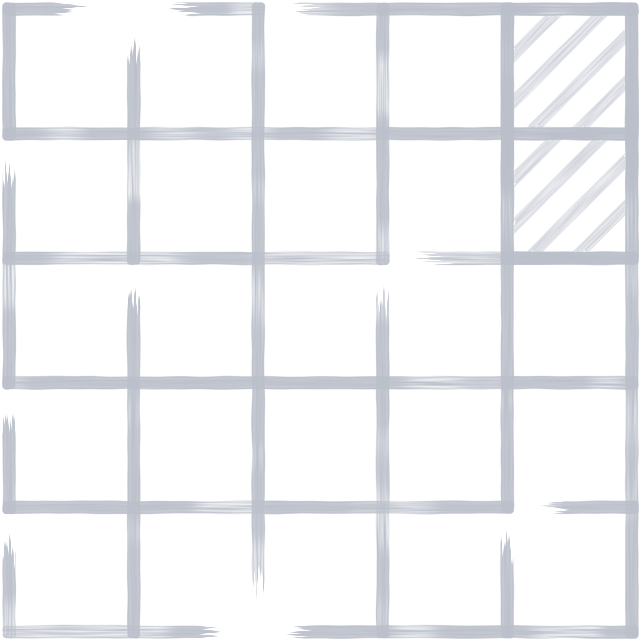
This pattern is drawn by a Shadertoy shader. Its source:

```glsl
// Hand-brushed five by five grid with frayed gaps, dry bristle streaks and two hatched cells.

const float MARGIN = 0.0143;      // canvas edge to first line centre
const float PITCH = 0.1946;       // distance between line centres
const float HALF_WIDTH = 0.052;   // the rest is measured in cells
const float CORNER = 0.03;
const float HATCH_STEP = 0.373;
const vec3 PAPER = vec3(1.0);
const vec3 INK = vec3(0.73, 0.75, 0.79);

// Strokes as (line, from, to), counted from the top left; fractional ends are frayed.
const int STROKES = 14;
const vec3 ACROSS[STROKES] = vec3[STROKES](
    vec3(0, 0, 0.66), vec3(0, 1.23, 2), vec3(0, 2.23, 5), vec3(1, 0, 5),
    vec3(2, 0, 3), vec3(2, 3.24, 5), vec3(3, 0, 5), vec3(4, 0, 4),
    vec3(4, 4.24, 5), vec3(5, 0, 1.73), vec3(5, 2.17, 5),
    vec3(0, 4, 5), vec3(1, 4, 5), vec3(2, 4, 5));
const vec3 DOWN[STROKES] = vec3[STROKES](
    vec3(0, 0, 1), vec3(0, 1.17, 3), vec3(0, 3.17, 4), vec3(0, 4.17, 5),
    vec3(1, 0.2, 2), vec3(1, 2.17, 5), vec3(2, 0, 4.74), vec3(3, 0, 2),
    vec3(3, 2.19, 5), vec3(4, 0, 4), vec3(4, 4.17, 5), vec3(5, 0, 5),
    vec3(4, 0, 2), vec3(5, 0, 2));

vec2 gradient(vec2 cell) {
    float h = fract(sin(dot(cell, vec2(127.1, 311.7))) * 43758.5);
    return vec2(cos(6.2832 * h), sin(6.2832 * h));
}

float gradientNoise(vec2 p) {
    vec2 i = floor(p), f = p - i;
    vec2 u = f * f * f * (f * (f * 6.0 - 15.0) + 10.0);
    vec2 e = vec2(1, 0);
    return mix(mix(dot(gradient(i), f), dot(gradient(i + e), f - e), u.x),
               mix(dot(gradient(i + e.yx), f - e.yx), dot(gradient(i + e.xx), f - e.xx), u.x), u.y);
}

float roundedBox(vec2 p, vec2 halfSize, float radius) {
    vec2 d = abs(p) - halfSize + radius;
    return length(max(d, 0.0)) + min(max(d.x, d.y), 0.0) - radius;
}

float frayed(float end) {
    return step(0.01, abs(end - round(end)));
}

// Ink coverage of one stroke; p.x runs along it, p.y across.
float brushStroke(vec2 p, vec3 stroke, float seed, float aa) {
    float along = p.x, side = p.y - stroke.x;
    float middle = 0.5 * (stroke.y + stroke.z);
    float halfLength = 0.5 * (stroke.z - stroke.y) + HALF_WIDTH;
    float d = roundedBox(vec2(along - middle, side), vec2(halfLength, HALF_WIDTH), CORNER);
    if (d > 0.03) return 0.0;
    d += 0.009 * gradientNoise(vec2(along * 4.0 + seed, seed + sign(side) * 3.3));

    // Bristles leave the paper at different lengths
    float fibre = clamp(0.5 + gradientNoise(vec2(seed, side * 55.0 + seed)), 0.0, 1.0);
    float trim = 0.3 * fibre - 0.04 + 0.7 * abs(side);
    float startMask = smoothstep(0.0, 0.06, along - stroke.y - trim);
    float endMask = smoothstep(0.0, 0.06, stroke.z - trim - along);
    float ends = mix(1.0, startMask, frayed(stroke.y)) * mix(1.0, endMask, frayed(stroke.z));

    // Dry stretches show streaks and a faint rim
    float dry = smoothstep(0.02, 0.3, gradientNoise(vec2(along * 1.4 + seed, seed * 3.7)));
    float bristle = gradientNoise(vec2(along * 2.0 + seed, side * 65.0 + seed * 9.0));
    float density = mix(0.93 + 0.12 * bristle, 0.62 + 0.7 * bristle, dry);
    float groove = 1.0 - smoothstep(0.0, 0.012, abs(d + 0.02));
    density *= 1.0 - groove * (0.08 + 0.2 * dry);
    return clamp(density, 0.0, 1.0) * ends * smoothstep(aa, -aa, d);
}

// Four diagonal dry strokes inside a unit cell.
float hatching(vec2 p, float seed, float aa) {
    float diagonal = (p.x + p.y) / HATCH_STEP - 1.126;
    float index = clamp(round(diagonal), 0.0, 3.0);
    float side = (diagonal - index) * HATCH_STEP * 0.7071;
    float bristle = gradientNoise(vec2((p.x - p.y) * 2.0 + seed, side * 60.0 + index * 7.3 + seed));
    float inside = roundedBox(p - 0.5, vec2(0.455), 0.01) + 0.05 * max(bristle, 0.0);
    float stripe = abs(side) - 0.046 + 0.008 * bristle;
    return (0.48 + 0.35 * bristle) * smoothstep(aa, -aa, stripe) * smoothstep(aa, -aa, inside);
}

void mainImage(out vec4 fragColor, in vec2 fragCoord) {
    vec2 uv = fragCoord / iResolution.xy;
    vec2 p = (vec2(uv.x, 1.0 - uv.y) - MARGIN) / PITCH;
    float aa = 0.8 / (PITCH * iResolution.y);
    vec3 color = PAPER;

    // Hatched cells at the top right
    for (int row = 0; row < 2; row++) {
        vec2 corner = vec2(4, row);
        color = mix(color, INK, hatching(p - corner, 2.4 + float(row) * 5.3, aa));
    }

    // Overlapping strokes build up the grid
    for (int i = 0; i < STROKES; i++) {
        float seed = float(i) * 2.37 + 0.41;
        color = mix(color, INK, brushStroke(p, ACROSS[i], seed, aa));
        color = mix(color, INK, brushStroke(p.yx, DOWN[i], seed + 41.6, aa));
    }
    fragColor = vec4(color, 1.0);
}
```
